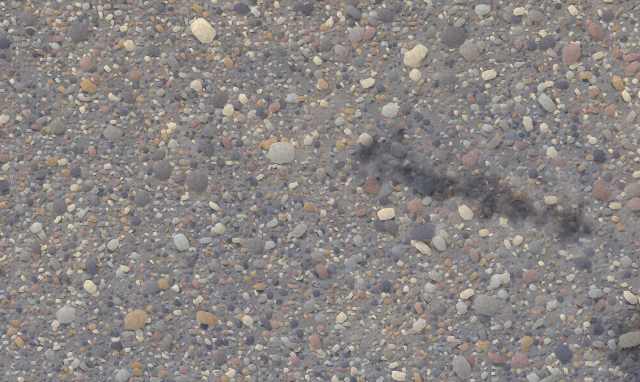
This texture is drawn by a Shadertoy shader. Its source:

```glsl
// Wet gravel bed: mixed small pebbles in grey silt, with a dark shallow hollow.

const int   LAYERS       = 5;
const float FINEST_CELL  = 0.0135;             // cell size of the smallest grains
const float LAYER_GROWTH = 1.47;               // size ratio between layers
const float EDGE_BLUR    = 0.0016;             // softness of pebble outlines
const float RELIEF       = 0.13;               // light and shade on each pebble
const float SHADOW       = 0.27;               // contact shadow strength
const float GRAIN        = 0.10;               // sandy speckle contrast
const vec2  LIGHT_DIR    = vec2(-0.45, 0.89);
const vec2  HOLLOW_START = vec2(0.98, 0.58);
const vec2  HOLLOW_END   = vec2(1.50, 0.41);
const vec2  STONE_GROUP  = vec2(1.06, 0.45);   // where large stones gather
const vec3  SILT         = vec3(0.515, 0.505, 0.510);
const vec3  PALE_SILT    = vec3(0.575, 0.560, 0.550);
const vec3  HOLLOW_TINT  = vec3(0.61, 0.61, 0.66);

const vec3 STONES[9] = vec3[9](
    vec3(0.40, 0.40, 0.45),   // slate
    vec3(0.48, 0.47, 0.49),   // violet grey
    vec3(0.53, 0.54, 0.55),   // grey
    vec3(0.57, 0.56, 0.54),   // mid grey
    vec3(0.62, 0.60, 0.58),   // warm grey
    vec3(0.68, 0.68, 0.66),   // pale grey
    vec3(0.79, 0.75, 0.67),   // cream
    vec3(0.68, 0.58, 0.47),   // ochre
    vec3(0.61, 0.51, 0.49));  // rose

vec4 hash4(vec2 p) {
    vec4 q = fract(p.xyxy * vec4(0.1031, 0.1030, 0.0973, 0.1099));
    q += dot(q, q.wzxy + 33.33);
    return fract((q.xxyz + q.yzzw) * q.zywx);
}

// Gradient noise, roughly -0.7 to 0.7.
float gradientAt(vec2 corner, vec2 offset) {
    float angle = 6.2832 * hash4(corner + 71.0).x;
    return dot(vec2(cos(angle), sin(angle)), offset);
}

float noise(vec2 p) {
    vec2 i = floor(p), f = fract(p);
    vec2 u = f * f * f * (f * (f * 6.0 - 15.0) + 10.0);
    vec2 e = vec2(1.0, 0.0);
    return mix(mix(gradientAt(i, f), gradientAt(i + e, f - e), u.x),
               mix(gradientAt(i + e.yx, f - e.yx), gradientAt(i + 1.0, f - 1.0), u.x), u.y);
}

float fbm(vec2 p) {
    float sum = 0.0, amplitude = 0.6;
    for (int i = 0; i < 4; i++) {
        sum += amplitude * noise(p);
        p = mat2(1.6, 1.2, -1.2, 1.6) * p + 17.3;
        amplitude *= 0.55;
    }
    return sum;
}

float segmentDistance(vec2 p, vec2 a, vec2 b) {
    vec2 ab = b - a;
    return length(p - a - ab * clamp(dot(p - a, ab) / dot(ab, ab), 0.0, 1.0));
}

// One jittered layer of lumpy, shaded pebbles.
void addPebbles(inout vec3 color, vec2 p, float cell, float density, float seed) {
    vec2 home = floor(p / cell);
    for (int y = -1; y <= 1; y++)
    for (int x = -1; x <= 1; x++) {
        vec2 id = home + vec2(x, y);
        vec4 place = hash4(id + seed);
        if (place.x > density) continue;
        vec4 look = hash4(id + seed + 137.0);

        vec2 offset = p / cell - id - 0.5 - 0.7 * (place.yz - 0.5);
        float tilt = (place.w - 0.5) * 2.4 - 0.15;
        vec2 axis = vec2(cos(tilt), sin(tilt));
        vec2 q = vec2(dot(offset, axis), dot(offset, vec2(-axis.y, axis.x)));
        float radius = mix(0.25, 0.50, look.x);
        vec2 extent = radius * vec2(1.15, mix(0.58, 0.98, look.y));
        vec2 s = q / extent;
        float lump = 0.22 * noise(s * 1.3 + look.zw * 40.0);
        float shape = pow(dot(pow(abs(s), vec2(2.5)), vec2(1.0)), 0.4) + lump;

        // Contact shadow, then the lit stone.
        float under = length((offset + LIGHT_DIR * 0.10) / radius);
        color *= 1.0 - SHADOW * smoothstep(1.25, 0.65, under);
        vec3 stone = STONES[int(look.z * 8.99)] + 0.07 * (look.w - 0.5);
        float slope = clamp(dot(offset / radius, LIGHT_DIR), -1.0, 1.0);
        stone *= 1.0 + RELIEF * slope + 0.10 * noise(p * 95.0 + look.xy * 30.0);
        float blur = EDGE_BLUR / (cell * radius);
        color = mix(color, stone, 0.93 * smoothstep(1.0 + blur, 1.0 - blur, shape));
    }
}

void mainImage(out vec4 fragColor, in vec2 fragCoord) {
    vec2 p = fragCoord / iResolution.y;
    float broad = fbm(p * 4.0 + 3.0);
    float patches = fbm(p * 13.0 + 9.0);

    // Silt gathers around the hollow and towards the right.
    float hollowDist = segmentDistance(p, HOLLOW_START, HOLLOW_END);
    float siltiness = 0.65 * exp(-hollowDist * hollowDist * 45.0)
                    + 0.18 * smoothstep(0.6, 1.5, p.x);
    siltiness = clamp(siltiness + 0.35 * broad, 0.0, 0.85);

    vec3 color = SILT * (1.0 + GRAIN * noise(p * 150.0) + 0.18 * patches);

    // Pebbles from fine to coarse.
    float cell = FINEST_CELL, density = 0.86;
    float group = exp(-60.0 * dot(p - STONE_GROUP, p - STONE_GROUP));
    for (int i = 0; i < LAYERS; i++) {
        float extra = i == LAYERS - 1 ? 0.5 * group : 0.0;
        float coarseRight = mix(0.75, 1.2, smoothstep(0.2, 1.4, p.x));
        float share = i < 2 ? 1.0 - 0.55 * siltiness : coarseRight;
        addPebbles(color, p, cell, density * share + extra, 23.0 * float(i) + 5.0);
        cell *= LAYER_GROWTH;
        density *= 0.53;
    }

    // Thin veil of silt over the stones.
    float veil = siltiness * smoothstep(-0.25, 0.35, patches) * (1.0 - 0.7 * group);
    color = mix(color, PALE_SILT * (1.0 + 0.25 * patches), 0.6 * veil);

    // Dark hollow with a ragged rim, and a dim lower right corner.
    float hollow = smoothstep(0.075, -0.01, hollowDist + 0.10 * patches + 0.05 * broad);
    float corner = smoothstep(0.17, 0.02, length(p - vec2(1.67, 0.10)) + 0.12 * patches);
    color *= mix(vec3(1.0), HOLLOW_TINT, max(0.95 * hollow, 0.65 * corner));

    // Broad warm and cool drift with fine sandy speckle.
    color *= 1.02 + 0.12 * broad + GRAIN * noise(p * 210.0 + 50.0);
    color *= mix(vec3(0.985, 0.995, 1.02), vec3(1.015, 1.0, 0.975),
                 smoothstep(-0.3, 0.3, broad + 0.3 * (p.y - 0.5)));
    fragColor = vec4(clamp(color, 0.0, 1.0), 1.0);
}
```
